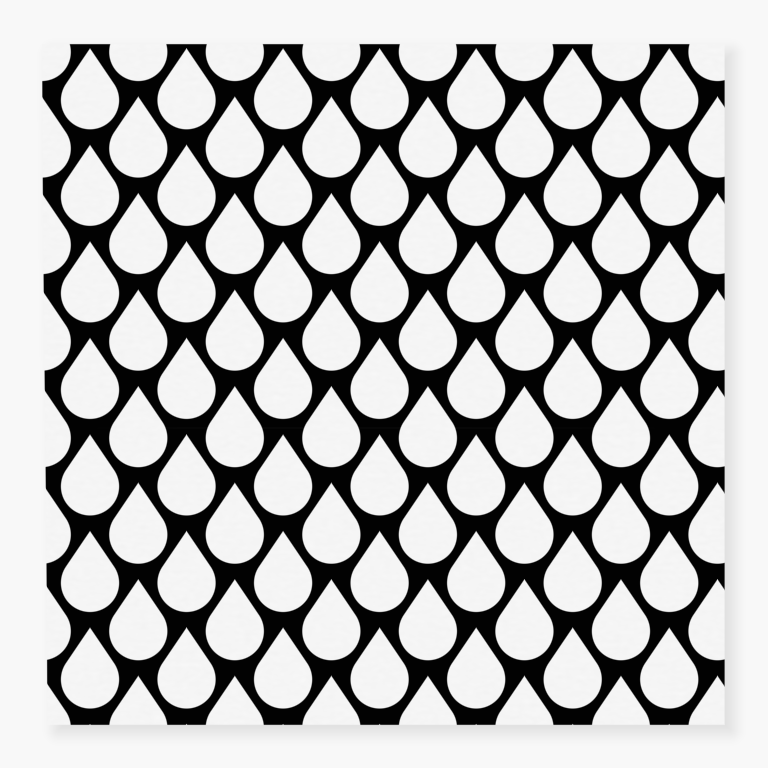
Reproduce this pattern procedurally as a Shadertoy shader.

```glsl
const vec3 WALL = vec3(0.972);
const vec3 INK = vec3(0.006);
const vec3 PAPER = vec3(0.96);
const float PERIOD = 0.1257;
const float RADIUS = 0.0379;
const float TIP = 0.0676;
const vec2 FIRST_DROP = vec2(0.1172, 0.8695);

vec2 hashGradient(vec2 cell) {
    vec2 h = vec2(dot(cell, vec2(127.1, 311.7)), dot(cell, vec2(269.5, 183.3)));
    return 2.0 * fract(sin(h) * 43758.5) - 1.0;
}

float gradientNoise(vec2 p) {
    vec2 i = floor(p), f = fract(p);
    vec2 u = f * f * (3.0 - 2.0 * f);
    float a = dot(hashGradient(i), f);
    float b = dot(hashGradient(i + vec2(1, 0)), f - vec2(1, 0));
    float c = dot(hashGradient(i + vec2(0, 1)), f - vec2(0, 1));
    float d = dot(hashGradient(i + vec2(1, 1)), f - vec2(1, 1));
    return mix(mix(a, b, u.x), mix(c, d, u.x), u.y);
}

float boxDistance(vec2 p, vec2 halfSize) {
    vec2 q = abs(p) - halfSize;
    return length(max(q, 0.0)) + min(max(q.x, q.y), 0.0);
}

// Circle of the given radius joined by tangents to a tip above its centre
float dropDistance(vec2 p, float radius, float tip) {
    p.x = abs(p.x);
    float s = radius / tip;
    float c = sqrt(1.0 - s * s);
    float alongSide = dot(p, vec2(-s, c));
    if (alongSide < 0.0) return length(p) - radius;
    float sideLength = sqrt(tip * tip - radius * radius);
    return alongSide < sideLength ? dot(p, vec2(c, s)) - radius
                                  : length(p - vec2(0.0, tip));
}

// Repeats the drop in cells centred on its full height
float dropLattice(vec2 p, float period, float radius, float tip) {
    vec2 middle = vec2(0.0, 0.5 * (tip - radius));
    vec2 cell = (fract((p - middle) / period + 0.5) - 0.5) * period;
    return dropDistance(cell + middle, radius, tip);
}

float coverage(float dist, float softness) {
    return 1.0 - smoothstep(-softness, softness, dist);
}

void mainImage(out vec4 fragColor, in vec2 fragCoord) {
    vec2 uv = fragCoord / iResolution.xy;
    float soft = max(0.8 / iResolution.y, 0.0011);

    // Panel with a slightly slanted left side
    float left = mix(0.0615, 0.0550, smoothstep(0.05, 0.95, uv.y));
    vec2 low = vec2(left, 0.0562), high = vec2(0.9435, 0.9425);
    vec2 center = 0.5 * (low + high), halfSize = 0.5 * (high - low);
    float panel = coverage(boxDistance(uv - center, halfSize), soft);

    // Wall and soft shadow toward the lower right
    vec2 shadowPoint = uv - center - vec2(0.011, -0.010);
    float shadow = 1.0 - smoothstep(-0.012, 0.024, boxDistance(shadowPoint, halfSize - 0.004));
    vec3 color = WALL * (1.0 - 0.10 * shadow);

    // Two staggered lattices
    vec2 p = uv - FIRST_DROP;
    float drops = 1.0;
    for (int i = 0; i < 2; i++) {
        vec2 stagger = vec2(0.5 * PERIOD * float(i));
        drops = min(drops, dropLattice(p - stagger, PERIOD, RADIUS, TIP));
    }

    // Woven grain on the light areas
    float weave = gradientNoise(uv * vec2(110.0, 190.0))
                + 0.6 * gradientNoise(uv * vec2(45.0, 130.0) + 17.0);
    vec3 paper = PAPER + 0.012 * weave;

    // Faint crease across the dark ground
    float crease = coverage(abs(uv.y - 0.4427) - 0.0004, soft);
    vec3 ink = INK + 0.06 * crease * smoothstep(0.06, 0.3, uv.x) * (1.0 - smoothstep(0.6, 0.95, uv.x));

    vec3 print = mix(ink, paper, coverage(drops, soft));
    fragColor = vec4(mix(color, print, panel), 1.0);
}
```
